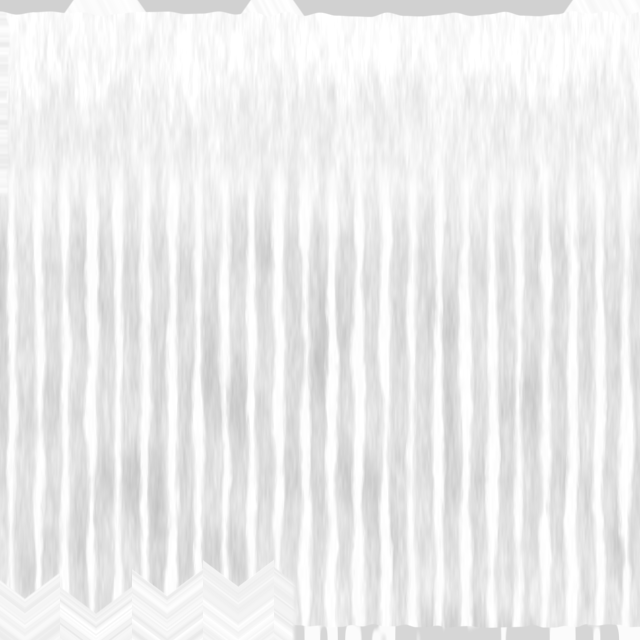
Write a three.js fragment shader that draws this texture.

```glsl
// Pale fluted surface: upright white ridges with ragged, fibrous grey grooves,
// under a bright streaked band, with smeared margins at top, bottom and left.
// Stretched value noise makes the fibres; folded distances make the smears.
#define RIDGES 24.0
#define RIDGE_PHASE 0.46
#define RIDGE_CORE 0.05
#define RIDGE_FADE 0.27
#define GROOVE_TONE 0.877
#define BAND_TONE 0.945
#define WHITE_TONE 0.995
#define MARGIN_TONE 0.82
#define FIBRE_CONTRAST 0.075
#define BAND_BOTTOM 0.73
#define TOP_EDGE 0.978

varying vec2 vUv;

float hash(vec2 p) {
  vec3 q = fract(vec3(p.xyx) * 0.1031);
  q += dot(q, q.yzx + 33.33);
  return fract((q.x + q.y) * q.z);
}

float noise(vec2 p) {
  vec2 i = floor(p), f = fract(p);
  f = f * f * (3.0 - 2.0 * f);
  return mix(mix(hash(i), hash(i + vec2(1.0, 0.0)), f.x),
             mix(hash(i + vec2(0.0, 1.0)), hash(i + 1.0), f.x), f.y);
}

// Layers of long, narrow flakes, from broad to fine
float fibres(vec2 p) {
  float sum = 0.0, weight = 0.5;
  vec2 scale = vec2(85.0, 14.0);
  for (int i = 0; i < 4; i++) {
    sum += weight * noise(p * scale + float(i) * 17.3);
    scale *= vec2(1.75, 1.9);
    weight *= 0.72;
  }
  return sum / 1.306;
}

// White wedge that widens downward from the top edge
float flare(vec2 p, float centre, float halfWidth) {
  float reach = halfWidth + (1.0 - p.y) * 0.7;
  return 1.0 - smoothstep(-0.002, 0.002, abs(p.x - centre) - reach);
}

// Fine contour lines of a smeared margin
float smear(float d) {
  return 0.91 + 0.055 * noise(vec2(d * 110.0, 3.0))
              + 0.04 * noise(vec2(d * 330.0, 8.0));
}

float flutes(vec2 p, float fibre) {
  // Ridge distance with a slow sway and frayed sides
  float sway = noise(vec2(p.x * RIDGES, p.y * 11.0)) - 0.5;
  float column = p.x * RIDGES - RIDGE_PHASE + sway * 0.14;
  float id = floor(column + 0.5);
  float d = abs(fract(column + 0.5) - 0.5);
  float swell = noise(vec2(id * 7.1, p.y * 9.0)) - 0.5;
  d += (fibre - 0.5) * 0.34 + swell * 0.13;
  float ridge = 1.0 - smoothstep(RIDGE_CORE, RIDGE_FADE, d);
  ridge *= 1.0 - smoothstep(BAND_BOTTOM - 0.03, BAND_BOTTOM + 0.03, p.y);

  // Groove tone: darkest at mid height, pale at both ends
  float tone = mix(GROOVE_TONE, BAND_TONE, smoothstep(0.58, 0.73, p.y));
  tone = mix(tone, 0.985, smoothstep(0.82, 0.92, p.y + (fibre - 0.5) * 0.08));
  tone += 0.025 * (1.0 - smoothstep(0.04, 0.2, p.y));

  // Stains and flakes
  float stain = noise(vec2(p.x * RIDGES * 0.9 + 5.0, p.y * 8.0));
  float body = 1.0 - smoothstep(0.6, 0.74, p.y);
  tone -= 0.07 * body * smoothstep(0.5, 1.0, stain);
  float flake = noise(p * vec2(330.0, 48.0) + 41.0) - 0.5;
  tone += (fibre - 0.5) * FIBRE_CONTRAST * 1.8 + flake * FIBRE_CONTRAST * 0.55;
  return mix(tone, WHITE_TONE + flake * 0.02, ridge);
}

void main() {
  vec2 p = vUv;
  vec2 warped = p;
  warped.x += 0.005 * (noise(vec2(p.x * RIDGES, p.y * 14.0) + 9.0) - 0.5);
  float fibre = fibres(warped);
  float tone = flutes(p, fibre);

  // Left margin: short level bands
  float leftMask = 1.0 - smoothstep(0.013, 0.018, p.x + 0.006 * noise(p.yy * 40.0));
  leftMask *= smoothstep(0.69, 0.7, p.y);
  tone = mix(tone, smear(p.y * 0.8), leftMask);

  // Bottom left: nested chevrons under uneven tips
  float cell = p.x * 9.0 + 0.15;
  float fold = abs(fract(cell) - 0.5) / 9.0;
  float tip = 0.035 + 0.055 * hash(vec2(floor(cell), 4.0));
  float drop = tip + fold * 0.75 - p.y;
  float leftHalf = 1.0 - smoothstep(0.455, 0.465, p.x);
  float chevron = smoothstep(-0.002, 0.002, drop) * leftHalf;
  tone = mix(tone, smear(drop + floor(cell) * 0.37), chevron);

  // Bottom right: ragged hem with grey and white tabs
  float hem = 0.022 + 0.006 * (noise(vec2(p.x * 60.0, 2.0)) - 0.5);
  float hemMask = (1.0 - smoothstep(hem - 0.0015, hem + 0.0015, p.y)) * (1.0 - leftHalf);
  float tab = smoothstep(0.45, 0.6, noise(vec2(p.x * 75.0, p.y * 18.0)));
  tone = mix(tone, mix(0.84, 0.985, tab), hemMask);

  // Top margin: flat grey beyond a torn edge, cut by white flares
  float torn = TOP_EDGE + 0.009 * (noise(vec2(p.x * 38.0, 6.0)) - 0.5);
  float topMask = smoothstep(torn - 0.0015, torn + 0.0015, p.y);
  float flares = max(flare(p, 0.165, 0.05), max(flare(p, 0.425, 0.033), flare(p, 0.955, 0.06)));
  float flareTone = 0.965 + 0.035 * noise(vec2((p.x + p.y * 0.5) * 190.0, 5.0));
  tone = mix(tone, mix(MARGIN_TONE, flareTone, flares), topMask);

  gl_FragColor = vec4(vec3(clamp(tone, 0.0, 1.0)), 1.0);
}
```
